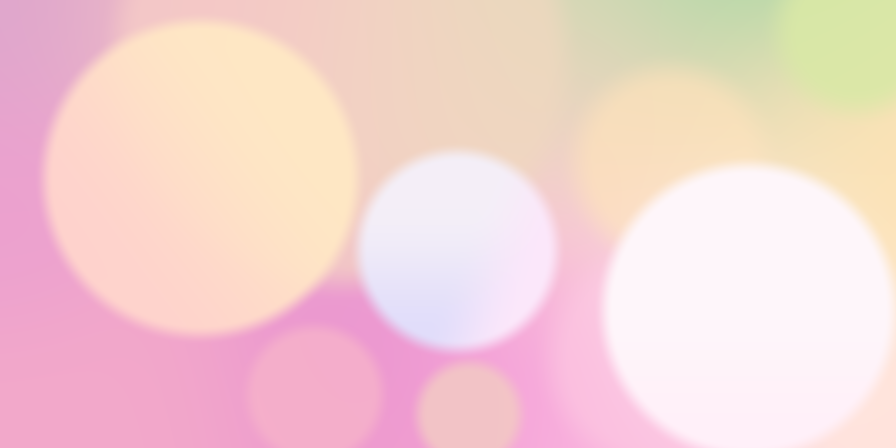
This background is drawn by a WebGL 1 fragment shader. Its source:

```glsl
precision highp float;

uniform vec2 u_resolution;

#define EDGE_SOFTNESS 0.022
#define HAZE_SOFTNESS 0.045
#define BLEND_RADIUS 0.27
#define RIM_GLOW 0.12
#define CREAM vec3(1.0, 0.91, 0.77)
#define BLUSH vec3(1.0, 0.835, 0.80)
#define PEARL vec3(0.995, 0.965, 0.98)
#define LAVENDER vec3(0.88, 0.865, 0.98)
#define ORCHID vec3(0.91, 0.57, 0.82)
#define ROSE vec3(0.95, 0.66, 0.79)
#define LEAF vec3(0.64, 0.84, 0.64)

// Colour and weight of one soft wash
vec4 wash(vec2 p, vec2 center, vec3 color) {
  vec2 d = (p - center) / BLEND_RADIUS;
  return vec4(color, 1.0) * (exp(-dot(d, d)) + 0.0001);
}

// Coverage of a blurred disc
float disc(vec2 p, vec2 center, float radius, float softness) {
  return 1.0 - smoothstep(-softness, softness, length(p - center) - radius);
}

// Weighted average of the washes
vec3 backdrop(vec2 p) {
  vec4 sum = wash(p, vec2(0.0, 1.0), vec3(0.87, 0.65, 0.80));
  sum += wash(p, vec2(0.0, 0.55), vec3(0.925, 0.63, 0.81));
  sum += wash(p, vec2(0.0, 0.0), ROSE);
  sum += wash(p, vec2(0.4, 0.1), ROSE);
  sum += wash(p, vec2(0.45, 0.95), vec3(0.93, 0.74, 0.77));
  sum += wash(p, vec2(0.85, 0.75), vec3(0.94, 0.82, 0.76));
  sum += wash(p, vec2(0.78, 0.22), ORCHID);
  sum += wash(p, vec2(0.85, 0.0), vec3(0.94, 0.62, 0.80));
  sum += wash(p, vec2(1.2, 0.18), vec3(0.965, 0.62, 0.86));
  sum += wash(p, vec2(1.38, 0.0), vec3(0.98, 0.73, 0.87));
  sum += wash(p, vec2(1.33, 0.48), vec3(0.98, 0.81, 0.85));
  sum += wash(p, vec2(1.3, 0.75), vec3(0.93, 0.83, 0.74));
  sum += wash(p, vec2(1.3, 1.0), vec3(0.83, 0.85, 0.71));
  sum += wash(p, vec2(1.62, 1.04), LEAF);
  sum += wash(p, vec2(1.72, 0.72), vec3(0.97, 0.88, 0.72));
  sum += wash(p, vec2(2.0, 0.6), vec3(0.99, 0.89, 0.71));
  sum += wash(p, vec2(2.0, 0.05), vec3(1.0, 0.89, 0.86));
  return sum.rgb / sum.a;
}

void main() {
  vec2 p = gl_FragCoord.xy / u_resolution * vec2(2.0, 1.0);
  vec3 color = backdrop(p);

  // Faint, hazy discs
  vec3 sand = mix(vec3(0.965, 0.80, 0.78), vec3(0.94, 0.845, 0.75),
                  smoothstep(0.4, 1.2, p.x));
  color = mix(color, sand, 0.75 * disc(p, vec2(0.76, 0.87), 0.5, HAZE_SOFTNESS));
  color = mix(color, vec3(0.995, 0.885, 0.73),
              0.7 * disc(p, vec2(1.497, 0.635), 0.21, HAZE_SOFTNESS));
  color = mix(color, vec3(0.99, 0.78, 0.88),
              0.65 * disc(p, vec2(1.47, 0.2), 0.24, HAZE_SOFTNESS));

  // Small discs along the lower edge
  color = mix(color, vec3(0.965, 0.70, 0.79),
              0.8 * disc(p, vec2(0.703, 0.12), 0.15, EDGE_SOFTNESS));
  color = mix(color, vec3(0.95, 0.78, 0.77),
              0.9 * disc(p, vec2(1.047, 0.075), 0.115, EDGE_SOFTNESS));

  // Green disc in the upper corner
  color = mix(color, vec3(0.85, 0.91, 0.65),
              0.9 * disc(p, vec2(1.914, 0.93), 0.175, HAZE_SOFTNESS));

  // Large cream disc, blushing toward its lower left
  vec2 creamCenter = vec2(0.448, 0.602);
  float warm = smoothstep(-0.3, 0.22, dot(p - creamCenter, vec2(0.8, 0.6)));
  color = mix(color, mix(BLUSH, CREAM, warm),
              0.95 * disc(p, creamCenter, 0.35, EDGE_SOFTNESS));

  // Central disc, lavender below and pink at the right
  vec2 pearlCenter = vec2(1.021, 0.44);
  vec2 q = p - pearlCenter;
  vec3 pearl = mix(LAVENDER, vec3(0.955, 0.935, 0.97), smoothstep(-0.2, 0.1, q.y));
  pearl = mix(pearl, vec3(0.985, 0.905, 0.98), smoothstep(0.0, 0.2, q.x - 0.4 * q.y));
  color = mix(color, pearl, disc(p, pearlCenter, 0.221, EDGE_SOFTNESS));

  // Bright disc with a slight glow around it
  vec2 brightCenter = vec2(1.672, 0.307);
  float glow = exp(-max(length(p - brightCenter) - 0.325, 0.0) / 0.06);
  color = mix(color, PEARL, RIM_GLOW * glow);
  vec3 bright = mix(vec3(1.0, 0.94, 0.975), PEARL, smoothstep(0.0, 0.35, p.y));
  color = mix(color, bright, disc(p, brightCenter, 0.325, EDGE_SOFTNESS));

  gl_FragColor = vec4(color, 1.0);
}
```
